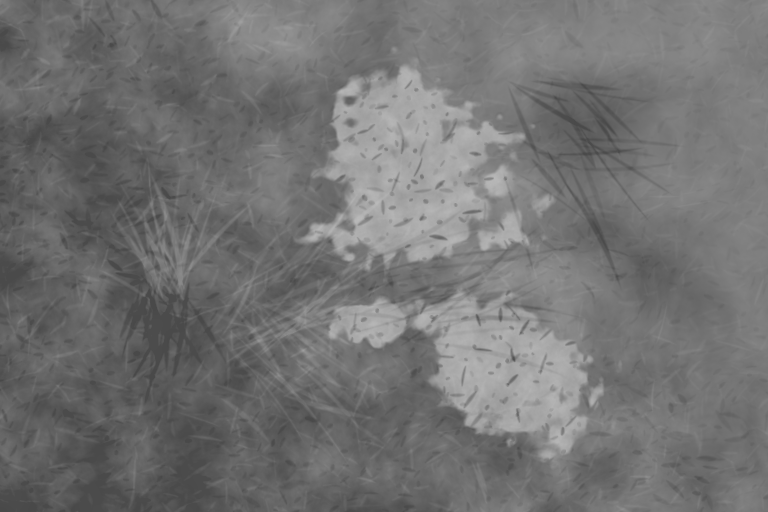
Write a Shadertoy shader that draws this texture.

```glsl
// Grey matted grass with blade tufts around a pale patch of bare ground.

const float FLOOR_TONE = 0.285;
const float GROUND_TONE = 0.675;
const float SOFT = 0.0028;

float hash(vec2 p) {
    vec3 q = fract(p.xyx * vec3(0.1031, 0.1030, 0.0973));
    q += dot(q, q.yzx + 33.33);
    return fract((q.x + q.y) * q.z);
}

float noise(vec2 p) {
    vec2 i = floor(p), f = fract(p);
    f = f * f * (3.0 - 2.0 * f);
    vec2 e = vec2(0.0, 1.0);
    return mix(mix(hash(i), hash(i + e.yx), f.x),
               mix(hash(i + e.xy), hash(i + e.yy), f.x), f.y);
}

float fbm(vec2 p) {
    float sum = 0.0, amp = 0.5;
    for (int i = 0; i < 5; i++) {
        sum += amp * noise(p);
        p = mat2(1.6, 1.2, -1.2, 1.6) * p + 7.3;
        amp *= 0.54;
    }
    return sum / 1.037;
}

vec2 turn(vec2 p, float a) {
    float c = cos(a), s = sin(a);
    return vec2(c * p.x + s * p.y, c * p.y - s * p.x);
}

// Soft elliptical bump: 1 at the centre, 0 at the rim, negative outside
float bump(vec2 p, vec2 centre, vec2 radius) {
    return 1.0 - length((p - centre) / radius);
}

// Tapered, bent blade growing from the origin along +x
float blade(vec2 q, float len, float width, float bend, float soft) {
    float t = q.x / len;
    float d = abs(q.y - bend * len * t * t) - width * clamp(4.0 * t * (1.0 - t), 0.0, 1.0);
    float ends = smoothstep(0.0, 0.1, t) * (1.0 - smoothstep(0.85, 1.0, t));
    return ends * (1.0 - smoothstep(-soft, soft, d));
}

// Blades scattered one per grid cell; lengths and widths in cell units
float scatter(vec2 p, float cells, float heading, float spread, float len, float width, float seed) {
    vec2 g = p * cells, id = floor(g);
    float sum = 0.0;
    for (int y = -1; y <= 1; y++)
    for (int x = -1; x <= 1; x++) {
        vec2 c = id + vec2(x, y);
        vec2 k = c + seed * 17.0;
        vec2 root = c + vec2(hash(k), hash(k + 41.7));
        float a = heading + spread * (2.0 * hash(k + 83.1) - 1.0);
        float l = len * mix(0.4, 1.0, hash(k + 12.9));
        vec2 q = turn(g - root, a) + vec2(0.5 * l, 0.0);
        float bend = 0.5 * (hash(k + 5.3) - 0.5);
        float weight = mix(0.3, 1.0, hash(k + 61.3));
        sum += weight * blade(q, l, width * mix(0.5, 1.2, hash(k + 29.0)), bend, SOFT * cells);
    }
    return min(sum, 1.3);
}

// Tuft of blades fanning out from a loose root
float fan(vec2 p, vec2 root, float looseness, float heading, float spread, float len, float seed) {
    float sum = 0.0;
    for (int i = 0; i < 26; i++) {
        vec2 k = vec2(float(i) * 3.1, seed * 13.0);
        vec2 o = root + looseness * (vec2(hash(k), hash(k + 9.7)) - 0.5);
        float a = heading + spread * (2.0 * hash(k + 21.3) - 1.0);
        float l = len * mix(0.35, 1.0, hash(k + 33.9));
        float w = mix(0.0018, 0.0055, hash(k + 47.1));
        sum += mix(0.4, 1.0, hash(k + 57.0)) * blade(turn(p - o, a), l, w, 0.4 * hash(k + 71.0) - 0.2, SOFT);
    }
    return min(sum, 1.4);
}

// Ragged mask of the bare ground
float groundMask(vec2 p) {
    float m = bump(p, vec2(0.81, 0.63), vec2(0.24, 0.17));
    m = max(m, bump(p, vec2(0.78, 0.76), vec2(0.14, 0.14)) - 0.15);
    m = max(m, bump(turn(p, -0.5), turn(vec2(0.99, 0.28), -0.5), vec2(0.22, 0.13)) - 0.02);
    m = max(m, bump(p, vec2(0.71, 0.36), vec2(0.10, 0.06)) - 0.05);
    float ragged = 0.9 * (fbm(p * 13.0) - 0.5) + 0.55 * (noise(p * 46.0) - 0.5);
    return smoothstep(0.05, 0.32, m + ragged);
}

void mainImage(out vec4 fragColor, in vec2 fragCoord) {
    vec2 p = fragCoord / iResolution.y * vec2(1.5 * iResolution.y / iResolution.x, 1.0);
    vec2 warp = p + 0.03 * (vec2(noise(p * 9.0), noise(p * 9.0 + 31.0)) - 0.5);

    // Broad light: dim at lower left, hazy and bright at upper right
    float haze = smoothstep(0.3, 0.95, 0.5 * p.x + 0.45 * p.y - 0.1);
    float tone = 0.345 + 0.085 * smoothstep(0.25, 1.15, p.x) + 0.045 * p.y + 0.03 * haze;
    tone += 0.07 * max(0.0, bump(p, vec2(0.78, 0.55), vec2(0.5, 0.45)));
    tone += 0.12 * max(0.0, bump(p, vec2(0.53, 0.95), vec2(0.22, 0.16)));
    tone -= 0.12 * max(0.0, bump(p, vec2(1.14, 0.76), vec2(0.2, 0.14)));
    tone -= 0.10 * max(0.0, bump(turn(p, -0.8), turn(vec2(1.26, 0.5), -0.8), vec2(0.28, 0.11)));

    // Matted litter and bare ground
    float detail = mix(1.0, 0.4, haze);
    tone += detail * (0.26 * (fbm(warp * 11.0) - 0.5) + 0.09 * (fbm(warp * 48.0) - 0.5));
    float ground = groundMask(warp);
    float soil = GROUND_TONE + 0.16 * (fbm(p * 34.0) - 0.5);
    tone = mix(tone, soil, 0.92 * ground);

    // Loose blades, dark gaps and leaf specks
    float clump = smoothstep(0.4, 0.65, fbm(p * 6.0 + 4.0));
    float loose = detail * (1.0 - 0.65 * ground);
    tone += 0.065 * loose * scatter(warp, 17.0, 0.6, 1.1, 1.3, 0.055, 1.0);
    tone += 0.045 * loose * scatter(warp, 27.0, -0.5, 1.4, 1.3, 0.08, 2.0);
    tone -= 0.085 * loose * clump * scatter(warp, 21.0, -0.4, 1.0, 1.2, 0.10, 3.0);
    tone -= 0.06 * loose * scatter(warp, 33.0, 0.5, 0.8, 1.0, 0.12, 4.0);
    tone -= 0.22 * ground * scatter(p, 19.0, 1.0, 1.2, 0.9, 0.065, 5.0);
    tone -= 0.16 * ground * scatter(p, 31.0, 0.3, 1.5, 0.6, 0.12, 6.0);

    // Tufts
    tone += 0.085 * fan(p, vec2(0.33, 0.43), 0.07, 1.6, 0.9, 0.25, 1.0);
    tone -= 0.085 * fan(p, vec2(0.32, 0.42), 0.10, -1.6, 0.7, 0.19, 2.0);
    tone += 0.070 * fan(p, vec2(0.49, 0.38), 0.18, 0.65, 0.35, 0.33, 3.0);
    tone -= 0.075 * fan(p, vec2(0.76, 0.41), 0.18, 0.25, 0.35, 0.34, 4.0);
    tone -= 0.085 * fan(p, vec2(1.08, 0.75), 0.20, -0.6, 0.7, 0.26, 5.0);
    tone += 0.060 * fan(p, vec2(0.50, 0.32), 0.22, -0.6, 0.3, 0.28, 6.0);

    tone = clamp(tone, FLOOR_TONE + 0.015 * noise(p * 30.0), 0.76);
    fragColor = vec4(vec3(tone), 1.0);
}
```
